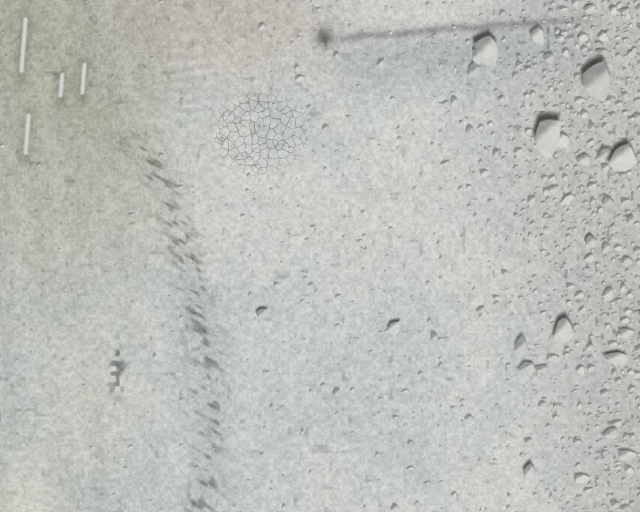
A WebGL 2 fragment shader for this texture:

```glsl
#version 300 es
precision highp float;
uniform vec2 u_resolution;
out vec4 outColor;

const vec3 PALE = vec3(0.815, 0.815, 0.795), COOL = vec3(0.725, 0.76, 0.765);
const vec3 OLIVE = vec3(0.655, 0.655, 0.6), ROSE = vec3(0.715, 0.685, 0.655);
const vec3 GRAVEL = vec3(0.72, 0.712, 0.695), BANK = vec3(0.66, 0.685, 0.69);
const vec3 SHADOW = vec3(0.24, 0.24, 0.235), CHALK = vec3(0.86, 0.87, 0.86);
const float GRAIN = 0.075, CRACK_SCALE = 62.0;
// Boulders: centre, half size
const int BOULDERS = 9;
const vec4 BOULDER[BOULDERS] = vec4[](
  vec4(0.951, 0.902, 0.024, 0.031), vec4(1.165, 0.842, 0.031, 0.035),
  vec4(1.069, 0.732, 0.027, 0.04), vec4(1.218, 0.69, 0.026, 0.028),
  vec4(1.101, 0.354, 0.018, 0.028), vec4(0.77, 0.359, 0.013, 0.014),
  vec4(0.511, 0.387, 0.01, 0.012), vec4(1.034, 0.076, 0.012, 0.019),
  vec4(1.206, 0.3, 0.021, 0.014));
// Chalk marks: centre, half length
const int MARKS = 4;
const vec3 MARK[MARKS] = vec3[](vec3(0.046, 0.912, 0.05), vec3(0.12, 0.834, 0.02),
  vec3(0.163, 0.846, 0.027), vec3(0.053, 0.738, 0.036));

float hash(vec2 p) {
  vec3 q = fract(p.xyx * 0.1031);
  q += dot(q, q.yzx + 33.33);
  return fract((q.x + q.y) * q.z);
}
vec2 hash2(vec2 p) { return vec2(hash(p + 7.3), hash(p + 41.7)); }
float noise(vec2 p) {
  vec2 i = floor(p), f = fract(p);
  f = f * f * (3.0 - 2.0 * f);
  return mix(mix(hash(i), hash(i + vec2(1, 0)), f.x),
             mix(hash(i + vec2(0, 1)), hash(i + vec2(1, 1)), f.x), f.y);
}
float fbm(vec2 p) {
  float sum = 0.0, amp = 0.5;
  for (int i = 0; i < 4; i++) { sum += amp * noise(p); p = p * 2.03 + 17.1; amp *= 0.5; }
  return sum;
}
float bell(float x) { return exp(-x * x); }
float blob(vec2 p, vec2 c, vec2 r) { vec2 q = (p - c) / r; return exp(-dot(q, q)); }

// Irregular rounded polygon with five sides
float stone(vec2 d, vec2 r, float seed) {
  vec2 q = d / r;
  float m = -1.0;
  for (int i = 0; i < 5; i++) {
    float k = float(i), a = k * 1.2566 + seed * 6.283 + 0.5 * sin(seed * 40.0 + k * 2.4);
    m = max(m, dot(q, vec2(cos(a), sin(a))));
  }
  return (mix(m, length(q), 0.35) - 0.85) * min(r.x, r.y);
}
void paintStone(inout vec3 col, vec2 d, vec2 r, float seed, float dark) {
  float px = 1.0 / u_resolution.y, s = min(r.x, r.y);
  if (length(d / r) > 2.2) return;
  float shade = stone(d - vec2(-0.12, 0.36) * r, r, seed);
  col = mix(col, SHADOW, dark * (1.0 - smoothstep(-0.15 * s - px, 0.12 * s + px, shade)));
  float facet = smoothstep(-0.25, 0.25, dot(d / r, vec2(0.55, -0.8)) + 0.05 + 0.4 * seed);
  vec3 body = mix(vec3(0.59, 0.6, 0.59), vec3(0.765, 0.775, 0.755) + 0.07 * seed, facet);
  body += 0.12 * (fbm(d / s * 2.5 + seed * 30.0) - 0.47);
  col = mix(col, body, 1.0 - smoothstep(-px, px, stone(d, r, seed)));
}
void scatter(inout vec3 col, vec2 p, float scale, float density, float dark) {
  for (int k = 0; k < 9; k++) {
    vec2 id = floor(p * scale) + vec2(k % 3 - 1, k / 3 - 1);
    if (hash(id + scale) > density) continue;
    vec2 h = hash2(id + scale * 3.0), centre = (id + 0.2 + 0.6 * hash2(id)) / scale;
    vec2 r = (0.13 + 0.25 * h.x * h.x) * vec2(0.8 + 0.5 * h.y, 1.2 - 0.4 * h.y) / scale;
    paintStone(col, p - centre, r, hash(id + 91.0), dark);
  }
}
// Gap between the two nearest cell centres
float cracks(vec2 p) {
  float a = 9.0, b = 9.0;
  for (int k = 0; k < 9; k++) {
    vec2 id = floor(p) + vec2(k % 3 - 1, k / 3 - 1);
    float d = length(id + hash2(id) - p);
    b = min(b, max(a, d));
    a = min(a, d);
  }
  return b - a;
}
void main() {
  vec2 p = gl_FragCoord.xy / u_resolution.y;
  float px = 1.0 / u_resolution.y, wide = fbm(p * 5.0), mid = fbm(p * 17.0 + 5.0);
  // Broad ground tones
  float left = 1.0 - smoothstep(0.12, 0.48, p.x + 0.12 * (wide - 0.5));
  float rubble = smoothstep(-0.12, 0.22, p.x - 1.06 + 0.12 * smoothstep(0.1, 0.8, p.y));
  vec3 col = mix(PALE, COOL, smoothstep(0.3, 0.72, wide * 0.6 + mid * 0.4) * 0.75);
  col = mix(col, PALE, 0.7 * blob(p, vec2(0.76, 0.57), vec2(0.24, 0.17)));
  col = mix(col, COOL, 0.4 * blob(p, vec2(0.64, 0.22), vec2(0.3, 0.2)));
  col = mix(col, OLIVE, left * mix(0.25, 0.88, smoothstep(0.25, 0.85, p.y)));
  col = mix(col, ROSE, 0.75 * blob(p, vec2(0.46, 0.97), vec2(0.19, 0.13)));
  col = mix(col, GRAVEL, 0.65 * rubble);
  col += left * 0.1 * (fbm(vec2(p.x * 24.0 + p.y * 2.0, p.y * 3.0)) - 0.47);
  // Upper road edge and cool bank
  float edge = p.y - 0.925 - 0.075 * (p.x - 0.65) + 0.012 * (mid - 0.5);
  float span = smoothstep(0.6, 0.7, p.x) * (1.0 - smoothstep(1.05, 1.22, p.x));
  col = mix(col, BANK, 0.65 * span * bell((edge + 0.05) / 0.055));
  col = mix(col, vec3(0.5), 0.6 * span * bell(edge / 0.008));
  col = mix(col, SHADOW, 0.6 * blob(p, vec2(0.632, 0.928), vec2(0.016, 0.018)));
  // Curved tyre track, ripples and worn patch
  float track = p.x - 0.41 + 0.5 * (p.y - 0.2) * (p.y - 0.2);
  float tread = noise(vec2(track * 70.0, p.y * 110.0 + track * 60.0));
  float rut = bell(track / 0.033) * (1.0 - smoothstep(0.68, 0.78, p.y));
  col -= rut * (0.035 + 0.2 * smoothstep(0.45, 0.95, tread));
  col -= 0.035 * blob(p, vec2(0.37, 0.86), vec2(0.035, 0.09)) * sin(p.y * 300.0 + mid * 9.0);
  col -= 0.3 * blob(p, vec2(0.228, 0.28), vec2(0.018, 0.06)) * smoothstep(0.45, 0.8, noise(p * 100.0));
  // Dry mud cracks, grain and grit
  float mud = smoothstep(0.2, 0.6, blob(p, vec2(0.505, 0.74), vec2(0.095, 0.085)));
  col -= 0.15 * mud * (1.0 - smoothstep(0.03, 0.16, cracks(p * CRACK_SCALE + 0.8 * mid)));
  col += GRAIN * (noise(p * 130.0) + noise(p * 270.0) - 1.0);
  col -= 0.08 * smoothstep(0.8, 0.97, noise(p * 85.0 + 9.0)) * (1.0 + rubble);
  // Chalk marks
  for (int i = 0; i < MARKS; i++) {
    vec2 d = p - MARK[i].xy;
    d = vec2(d.x - 0.08 * d.y, d.y - clamp(d.y, -MARK[i].z, MARK[i].z));
    col -= 0.1 * blob(d, vec2(0, -0.006), vec2(0.014, 0.022));
    col = mix(col, CHALK, 0.85 * (1.0 - smoothstep(0.003 - px, 0.005 + px, length(d))));
  }
  // Pebbles, rubble and boulders
  float bare = smoothstep(0.38, 0.62, p.x);
  scatter(col, p, 75.0, 0.02 + 0.05 * bare + 0.38 * rubble, 0.45);
  scatter(col, p, 42.0, 0.035 * bare + 0.45 * rubble, 0.6);
  scatter(col, p, 24.0, 0.5 * rubble * rubble, 0.65);
  for (int i = 0; i < BOULDERS; i++)
    paintStone(col, p - BOULDER[i].xy, BOULDER[i].zw, hash(vec2(i, 4)), 0.88);
  outColor = vec4(clamp(col, 0.0, 1.0), 1.0);
}
```
